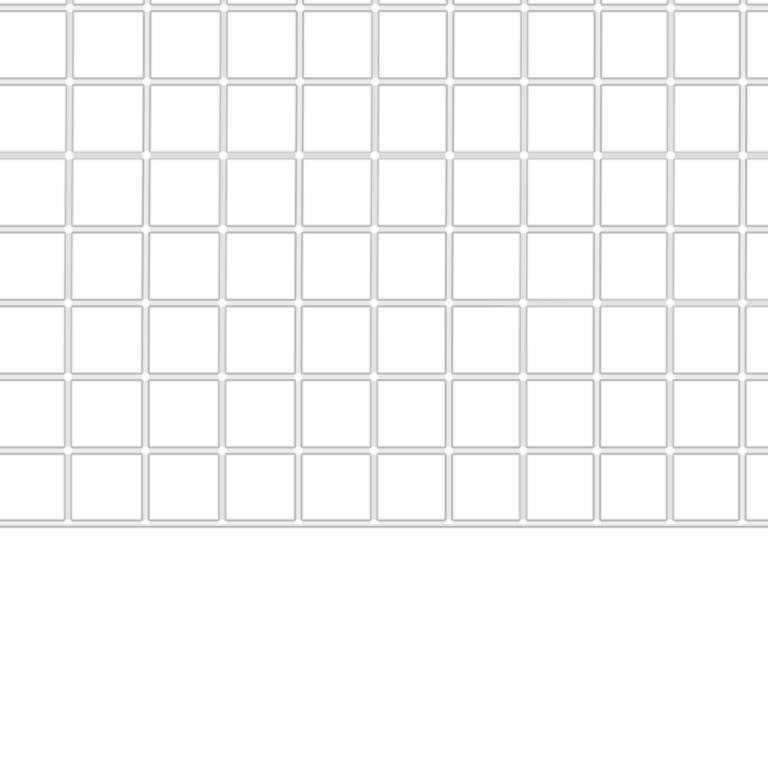
This pattern is drawn by a WebGL 1 fragment shader. Its source:

```glsl
precision highp float;
// A grid of thin grey-outlined square tiles above an empty white strip.
uniform vec2 u_resolution;

#define FIRST_GAP 0.0885      // centre of the leftmost vertical gap
#define COLUMN_PITCH 0.10122  // column width at the left
#define COLUMN_SHRINK 0.000405
#define GRID_BOTTOM 0.3171    // centre of the lowest horizontal gap
#define ROW_PITCH 0.0961
#define HALF_GAP 0.0041
#define CORNER 0.0028
#define LINE_SOFTNESS 0.0017
#define LINE_DARKNESS 0.29
#define GAP_DARKNESS 0.08
#define LEAN 0.0026           // sideways drift of columns near the top

// Columns narrow slightly towards the right.
float gapX(float column) {
  return FIRST_GAP + column * (COLUMN_PITCH - COLUMN_SHRINK * column);
}

float nearestColumn(float x) {
  float root = COLUMN_PITCH * COLUMN_PITCH - 4.0 * COLUMN_SHRINK * (x - FIRST_GAP);
  return floor((COLUMN_PITCH - sqrt(root)) / (2.0 * COLUMN_SHRINK) + 0.5);
}

// Signed distance to the rounded tile corner beside a crossing.
float tileDistance(vec2 q) {
  vec2 m = vec2(HALF_GAP + CORNER) - q;
  return length(max(m, 0.0)) + min(max(m.x, m.y), 0.0) - CORNER;
}

void main() {
  vec2 uv = gl_FragCoord.xy / u_resolution;
  float x = uv.x - LEAN * smoothstep(0.5, 1.0, uv.y) * (1.0 - 0.6 * uv.x);

  // Offset from the nearest crossing of gaps
  float column = nearestColumn(x);
  float row = max(floor((uv.y - GRID_BOTTOM) / ROW_PITCH + 0.5), 0.0);
  float isLowest = 1.0 - step(0.5, row);
  float gapY = GRID_BOTTOM + ROW_PITCH * row + 0.0012 * isLowest;
  vec2 offset = vec2(x - gapX(column), uv.y - gapY);
  vec2 q = abs(offset);

  // The lower border runs on unbroken
  if (isLowest > 0.5 && offset.y < 0.0) q.x = 1.0;

  // Tile outlines
  float d = tileDistance(q);
  float outline = exp(-d * d / (LINE_SOFTNESS * LINE_SOFTNESS));

  // Grey haze inside the gaps, clear at the crossings
  float inGap = smoothstep(-0.0005, 0.001, d);
  float clear = smoothstep(HALF_GAP, HALF_GAP + 0.002, max(q.x, q.y));
  float inRowGap = step(q.y, q.x);
  float hazyRow = 1.0 - step(0.5, abs(row - 5.0));
  float halfHazyRow = (1.0 - step(0.5, abs(row - 3.0))) * smoothstep(0.6, 0.75, uv.x);
  float hazyColumn = 1.0 - step(0.5, mod(column, 2.0));
  float haze = mix(0.5 * hazyColumn, max(hazyRow, 0.7 * halfHazyRow), inRowGap);
  float fill = inGap * clear * GAP_DARKNESS * (1.0 + 0.7 * haze);

  float line = outline * LINE_DARKNESS * (1.0 - 0.3 * haze);
  gl_FragColor = vec4(vec3(1.0 - max(line, fill)), 1.0);
}
```
